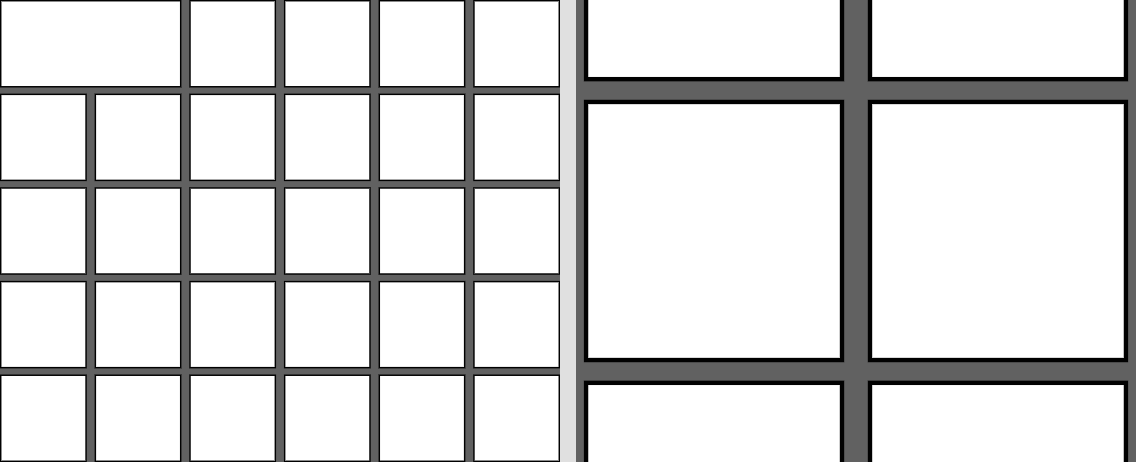
Left: the whole. Right: its middle third, enlarged.
A Shadertoy shader for this pattern:

```glsl
// White outlined tiles on a grey ground, with one double-width tile at the top left.

const vec2 CANVAS = vec2(768.0, 632.0);   // design units spanning the canvas
const vec2 COUNT = vec2(6.0, 5.0);        // tiles across and down
const vec2 GAP = vec2(10.8, 8.4);         // ground between tiles
const float OUTLINE = 2.0;                // line width inside each tile edge
const float WIDE_SPAN = 2.0;              // columns covered by the wide tile
const vec3 GROUND_COLOR = vec3(0.38);
const vec3 LINE_COLOR = vec3(0.005);
const vec3 TILE_COLOR = vec3(1.0);

// Signed distance to an axis-aligned box centred on the origin.
float boxDistance(vec2 p, vec2 halfSize) {
    vec2 q = abs(p) - halfSize;
    return length(max(q, 0.0)) + min(max(q.x, q.y), 0.0);
}

// Share of a pixel lying inside an edge at signed distance d.
float coverage(float d, float pixelSize) {
    return clamp(0.5 - d / pixelSize, 0.0, 1.0);
}

void mainImage(out vec4 fragColor, in vec2 fragCoord) {
    vec2 p = fragCoord / iResolution.xy * CANVAS;
    float pixelSize = CANVAS.x / iResolution.x;

    // Gaps lie only between tiles, so the outer tiles touch the canvas edge.
    vec2 pitch = (CANVAS + GAP) / COUNT;
    vec2 cell = clamp(floor((p + 0.5 * GAP) / pitch), vec2(0.0), COUNT - 1.0);

    // Merge the first columns of the top row into one tile.
    vec2 span = vec2(1.0);
    if (cell.y == COUNT.y - 1.0 && cell.x < WIDE_SPAN) {
        cell.x = 0.0;
        span.x = WIDE_SPAN;
    }

    vec2 halfSize = 0.5 * (span * pitch - GAP);
    float d = boxDistance(p - cell * pitch - halfSize, halfSize);

    // Layer the outline and then the tile face over the ground.
    vec3 color = mix(GROUND_COLOR, LINE_COLOR, coverage(d, pixelSize));
    color = mix(color, TILE_COLOR, coverage(d + OUTLINE, pixelSize));
    fragColor = vec4(color, 1.0);
}
```
